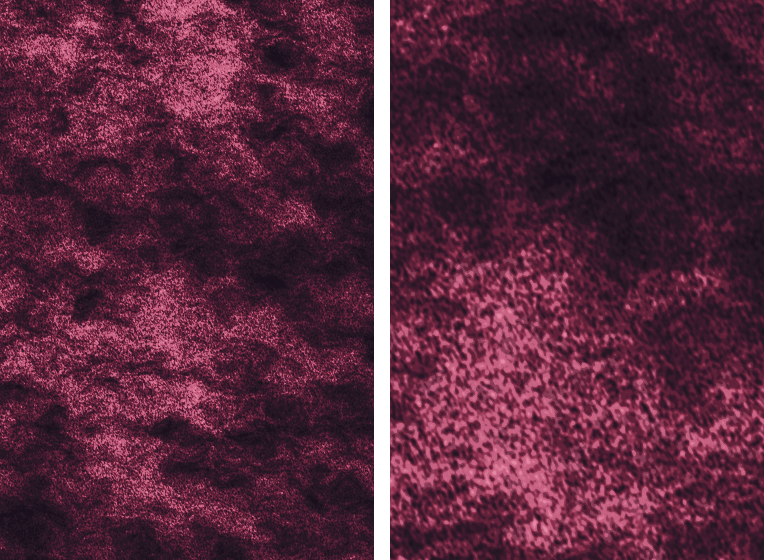
Left, the full canvas; right, a detail of the centre.
Give the GLSL for this texture, as a WebGL 1 fragment shader.

```glsl
precision highp float;
// Crushed velvet in deep wine red: soft pools of light, torn into slanted wisps
// by warped gradient noise, then broken up by a fine fibre grain and glints.
// One "tone" value collects all layers and is coloured through a ramp.

uniform vec2 u_resolution;

// Colour ramp, from deepest fold to brightest nap
const vec3 INK    = vec3(0.10, 0.06, 0.11);
const vec3 SHADOW = vec3(0.15, 0.09, 0.14);
const vec3 PLUM   = vec3(0.25, 0.10, 0.18);
const vec3 WINE   = vec3(0.38, 0.13, 0.22);
const vec3 ROSE   = vec3(0.57, 0.20, 0.32);
const vec3 PINK   = vec3(0.78, 0.38, 0.51);
const vec3 GLOW   = vec3(0.90, 0.53, 0.64);
const vec3 DUSTY  = vec3(0.53, 0.25, 0.35);

const float POOL_GAIN   = 1.3;   // contrast of the broad light pools
const float POOL_MEAN   = 0.54;
const float WISP_GAIN   = 2.15;  // contrast of the wisps
const float WISP_DECAY  = 0.78;  // share kept by each finer octave
const vec2  WISP_FREQ   = vec2(5.0, 9.0);
const float WISP_TILT   = -0.35; // radians, falling to the right
const float WISP_TURN   = 0.06;  // extra turn of each finer octave
const float WARP        = 0.025;
const vec2  FIBRE_FREQ  = vec2(300.0, 200.0);
const float FIBRE_TILT  = 0.5;
const float GRAIN_DARK  = 1.2;   // grain strength in folds and on lit nap
const float GRAIN_LIT   = 2.8;
const float GLINT_FREQ  = 170.0;
const float GLINT_SHARE = 0.06;
const float GLINT_GAIN  = 1.3;

float hash(vec2 p) {
  vec3 q = fract(vec3(p.xyx) * 0.1031);
  q += dot(q, q.yzx + 33.33);
  return fract((q.x + q.y) * q.z);
}

vec2 gradient(vec2 cell) {
  float angle = 6.28318 * hash(cell);
  return vec2(cos(angle), sin(angle));
}

float noise(vec2 p) {
  vec2 i = floor(p), f = p - i;
  vec2 w = f * f * f * (f * (f * 6.0 - 15.0) + 10.0);
  vec2 e = vec2(1.0, 0.0);
  float low  = mix(dot(gradient(i), f), dot(gradient(i + e), f - e), w.x);
  float high = mix(dot(gradient(i + e.yx), f - e.yx), dot(gradient(i + 1.0), f - 1.0), w.x);
  return mix(low, high, w.y);
}

vec2 rotate(vec2 p, float a) {
  float c = cos(a), s = sin(a);
  return vec2(c * p.x + s * p.y, c * p.y - s * p.x);
}

float pool(vec2 p, vec2 centre, vec2 radius) {
  vec2 q = (p - centre) / radius;
  return exp(-dot(q, q));
}

// Broad areas where the nap leans towards the light
float lightPools(vec2 p) {
  return pool(p, vec2(0.20, 0.92), vec2(0.36, 0.22))
       + 0.5 * pool(p, vec2(0.46, 0.85), vec2(0.20, 0.16))
       + 0.9 * pool(p, vec2(0.12, 0.41), vec2(0.25, 0.17))
       + 0.8 * pool(p, vec2(0.36, 0.24), vec2(0.22, 0.17));
}

// Fractal noise stretched along the tilt, lightly frayed by the warp
float wisps(vec2 p) {
  p += WARP * vec2(noise(p * 18.0 + 31.0), noise(p * 18.0 + 57.0));
  float sum = 0.0, amp = 1.0, scale = 1.0, tilt = WISP_TILT;
  for (int k = 0; k < 5; k++) {
    sum += amp * noise(rotate(p, tilt) * WISP_FREQ * scale + 23.7 * scale);
    scale *= 2.03;
    tilt += WISP_TURN;
    amp *= WISP_DECAY;
  }
  return sum;
}

// Short slanted fibres with a little coarser tuft
float fibres(vec2 p) {
  vec2 q = rotate(p, FIBRE_TILT) * FIBRE_FREQ + 400.0;
  return 0.8 * noise(q) + 0.4 * noise(q * 0.47 + 90.0) + 0.55 * noise(q.yx * 1.45);
}

// Sparse fibre tips that catch the light
float glints(vec2 p) {
  vec2 q = p * GLINT_FREQ;
  vec2 cell = floor(q);
  vec2 centre = 0.35 + 0.3 * vec2(hash(cell + 7.0), hash(cell + 19.0));
  float dotMask = 1.0 - smoothstep(0.1, 0.4, length(q - cell - centre));
  return dotMask * step(1.0 - GLINT_SHARE, hash(cell + 3.0));
}

vec3 velvet(float t) {
  vec3 c = mix(INK, SHADOW, smoothstep(-1.9, -0.95, t));
  c = mix(c, PLUM, smoothstep(-0.95, -0.2, t));
  c = mix(c, WINE, smoothstep(-0.25, 0.35, t));
  c = mix(c, ROSE, smoothstep(0.5, 1.2, t));
  c = mix(c, PINK, smoothstep(1.15, 1.9, t));
  return mix(c, GLOW, smoothstep(2.2, 3.6, t));
}

void main() {
  vec2 p = gl_FragCoord.xy / u_resolution.y;

  // Light on the folds, wilder where the pools are bright
  float pools = lightPools(p);
  float tone = POOL_GAIN * (pools - POOL_MEAN);
  tone += WISP_GAIN * wisps(p) * mix(0.65, 1.15, clamp(pools, 0.0, 1.0));

  // Surface grain and glints
  float lit = smoothstep(-0.9, 1.0, tone);
  tone += fibres(p) * mix(GRAIN_DARK, GRAIN_LIT, lit);
  tone += GLINT_GAIN * glints(p) * mix(0.5, 1.0, lit);

  // Dusty haze on part of the mid tones
  float haze = smoothstep(-0.1, 0.25, noise(p * 70.0 + 140.0));
  float midTone = smoothstep(0.6, 1.1, tone) * (1.0 - smoothstep(1.2, 1.7, tone));
  gl_FragColor = vec4(mix(velvet(tone), DUSTY, 0.75 * haze * midTone), 1.0);
}
```
